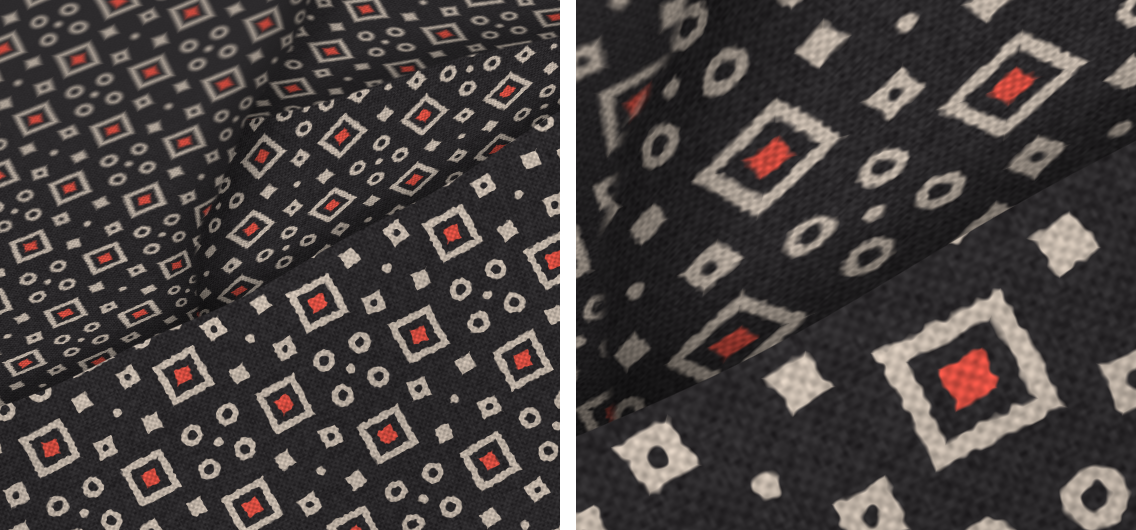
Left, the full canvas; right, a detail of the centre.
Give the GLSL for this texture, as a WebGL 2 fragment shader.

```glsl
#version 300 es
precision highp float;
// Folded dark woven cloth printed with framed red squares, small squares, rings and dots.
uniform vec2 u_resolution;
out vec4 fragColor;

#define INK vec3(0.165, 0.157, 0.165)
#define CREAM vec3(0.75, 0.70, 0.65)
#define RED vec3(0.83, 0.30, 0.25)
#define THREADS 163.0
#define RAGGED 0.016
#define SQUARE_OFFSET 0.175
#define RING_OFFSET 0.130
#define SQUEEZE 1.3

float hash(vec2 p) {
  return fract(sin(dot(p, vec2(127.1, 311.7))) * 43758.5);
}

float noise(vec2 p) {
  vec2 i = floor(p), f = fract(p);
  f = f * f * (3.0 - 2.0 * f);
  return mix(mix(hash(i), hash(i + vec2(1, 0)), f.x),
             mix(hash(i + vec2(0, 1)), hash(i + vec2(1, 1)), f.x), f.y);
}

float box(vec2 p, float halfSide) {
  vec2 d = abs(p) - halfSide;
  return max(d.x, d.y);
}

float cover(float d, float blur) {
  return 1.0 - smoothstep(-blur, blur, d);
}

vec2 turn(vec2 p, float a) {
  return mat2(cos(a), sin(a), -sin(a), cos(a)) * p;
}

// Signed distances to the print: x = cream shapes, y = red centres.
vec2 motif(vec2 uv) {
  // Framed squares sit on the corners and the centre of each cell.
  vec2 corner = round(uv), centre = floor(uv) + 0.5;
  vec2 id = distance(uv, corner) < distance(uv, centre) ? corner : centre;
  vec2 q = uv - id;
  float cream = abs(box(q, 0.127)) - 0.024;
  float red = box(turn(q, 0.5 * (hash(id) - 0.5)), 0.050);

  // Four small squares round a dot; pierced and solid pairs swap from cell to cell.
  vec2 g = uv - vec2(0.5, 0.0);
  id = round(g);
  q = g - id;
  vec2 side = sign(q);
  float parity = 1.0 - 2.0 * mod(abs(id.x + id.y), 2.0);
  bool pierced = side.x * side.y * parity < 0.0;
  vec2 e = turn(q - side * SQUARE_OFFSET, 0.3 * (hash(id + 0.3 * side) - 0.5));
  float small = box(e, pierced ? 0.064 : 0.053);
  if (pierced) small = max(small, 0.023 - length(e));
  cream = min(cream, min(small, length(q) - 0.031));

  // Four rings round a dot.
  g = uv - vec2(0.0, 0.5);
  q = g - round(g);
  float ring = abs(length(abs(q) - RING_OFFSET) - 0.052) - 0.019;
  return vec2(min(cream, min(ring, length(q) - 0.030)), red);
}

// One sheet of cloth: a lattice with an origin and two cell edges.
vec3 cloth(vec2 p, vec2 origin, vec2 edgeU, vec2 edgeV, float softness) {
  vec2 uv = inverse(mat2(edgeU, edgeV)) * (p - origin);
  float blur = max(softness, 1.0 / u_resolution.y) / length(edgeU);
  float focus = 1.0 - smoothstep(0.008, 0.045, blur);
  vec2 d = motif(uv + 0.03 * (vec2(noise(uv * 2.3), noise(uv * 2.3 + 40.0)) - 0.5));
  d += RAGGED * focus * (noise(uv * 48.0) - 0.5);
  float weave = sin(uv.x * THREADS) * sin(uv.y * THREADS) * focus;
  float fibre = (noise(uv * vec2(30.0, 110.0)) + noise(uv * vec2(110.0, 30.0)) - 1.0) * focus;
  vec3 col = INK + 0.025 * weave + 0.05 * fibre + 0.02 * (1.0 - focus);
  vec3 paint = CREAM * (1.0 - 0.08 * (1.0 - focus)) * (1.0 + 0.10 * weave + 0.12 * fibre);
  col = mix(col, paint, cover(d.x, blur));
  return mix(col, RED * (1.0 + 0.14 * weave + 0.15 * fibre), cover(d.y, blur));
}

// Foreshortening that grows as a sheet dips behind a fold.
float dip(float gap, float reach, float strength) {
  float t = max(0.0, reach - gap);
  return strength * t * t;
}

void main() {
  // Height is one unit, y runs downward.
  vec2 p = vec2(gl_FragCoord.x, u_resolution.y - gl_FragCoord.y) / u_resolution.y;
  float pixel = 1.0 / u_resolution.y;

  // Fold lines: positive gap lies behind the front fold, above the ridge, left of the valley.
  float front = 0.767 - 0.41 * p.x - 0.109 * p.x * p.x + 0.004 * sin(p.x * 17.0) - p.y;
  float ridge = 0.358 - 0.28 * p.x + 0.006 * sin(p.x * 13.0) - p.y;
  float valley = max(0.585 - 0.5 * p.y, 0.375) + 0.008 * sin(p.y * 21.0) - p.x;
  float back = dip(front, 0.2, SQUEEZE);

  // Far left sheet, most out of focus at the top.
  vec2 q = p + vec2(dip(valley, 0.07, 5.0), back);
  vec3 left = cloth(q, vec2(0.1446, 0.113), vec2(0.2163, -0.0882), vec2(0.0647, 0.1322),
                    mix(0.0085, 0.003, smoothstep(0.05, 0.6, p.y)));
  left *= mix(0.70, 0.96, smoothstep(-0.01, 0.10, valley));

  // Far right sheet, behind the ridge.
  q = p + vec2(0.0, dip(ridge, 0.10, 1.8));
  vec3 top = cloth(q, vec2(0.766, 0.145), vec2(0.2135, -0.0275), vec2(0.073, 0.1267), 0.0055);
  top *= mix(0.72, 0.95, smoothstep(0.0, 0.09, ridge)) * mix(0.75, 1.0, smoothstep(0.0, 0.1, -valley));

  // Middle sheet, between the ridge and the front fold.
  q = p + vec2(-dip(-valley, 0.07, 4.0), back);
  vec3 middle = cloth(q, vec2(0.4711, 0.4435), vec2(0.1749, -0.1846), vec2(0.1364, 0.1102), 0.0028);
  middle *= mix(0.62, 0.98, smoothstep(0.0, 0.11, -valley));

  // Front sheet, in focus.
  vec3 near = cloth(p, vec2(0.0923, 0.847), vec2(0.2534, -0.1364), vec2(0.1322, 0.2438), 0.0016);
  near *= 0.96 + 0.08 * (noise(p * 4.0) - 0.5) + 0.05 * smoothstep(-0.15, 0.0, front);

  vec3 right = mix(middle, top, smoothstep(-0.003, 0.003, ridge));
  vec3 col = mix(right, left, smoothstep(-0.006, 0.006, valley));
  col *= mix(0.66, 1.0, smoothstep(0.0, 0.07, front));
  col = mix(near, col, smoothstep(-pixel, pixel, front));
  fragColor = vec4(clamp(col, 0.0, 1.0), 1.0);
}
```
